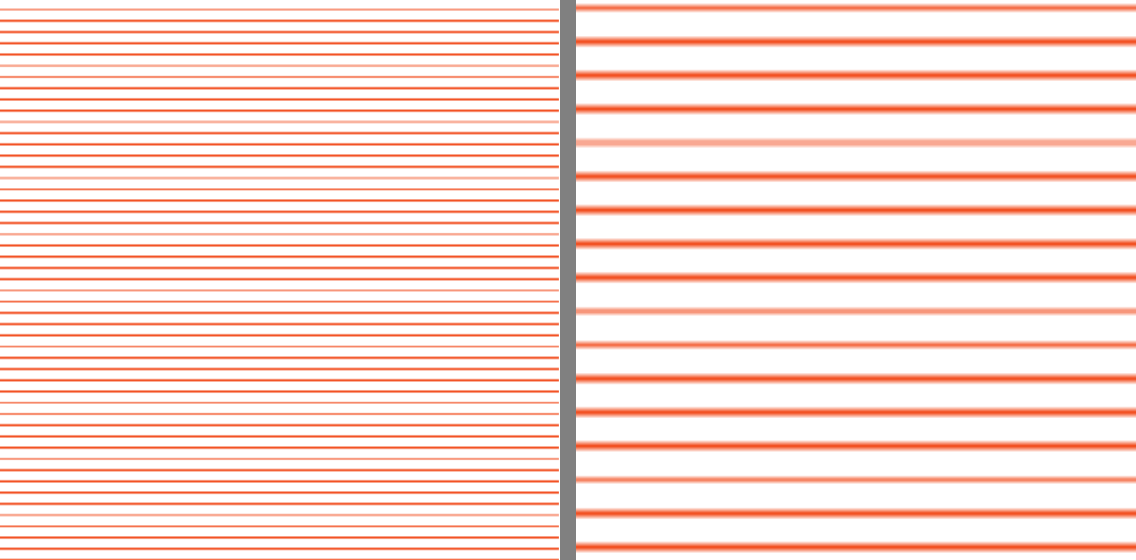
Left: the whole. Right: its middle third, enlarged.
Give the GLSL for this pattern, as a Shadertoy shader.

```glsl
// Fifty soft horizontal orange rules on white, evenly spaced from top to bottom.
// Every fifth rule is lighter and its softness drifts down the sheet, and one
// rule in ten is of medium weight. Soft edges come from box coverage.

// Share of a soft footprint that a band of the given width covers
float bandCoverage(float offset, float width, float footprint) {
    float upper = min(offset + 0.5 * footprint, 0.5 * width);
    float lower = max(offset - 0.5 * footprint, -0.5 * width);
    return max(upper - lower, 0.0) / footprint;
}

void mainImage(out vec4 fragColor, in vec2 fragCoord) {
    vec2 uv = fragCoord / iResolution.xy;
    float pixel = 1.0 / iResolution.y;

    // Nearest rule, counted from the top
    float spacing = 0.02006;
    float fromFirst = 1.0 - uv.y - 0.0171;
    float index = floor(fromFirst / spacing + 0.5);
    float offset = fromFirst - index * spacing;

    // Rule weights: light, medium or full
    bool light = mod(index, 5.0) < 0.5;
    bool medium = abs(mod(index, 10.0) - 6.0) < 0.5;
    float width = light ? 0.0022 : medium ? 0.0027 : 0.0040;

    // Light rules blur to pale and sharpen again down the sheet
    float drift = sin(6.28319 * (index - 22.0) / 40.0);
    float softness = light ? 0.0041 - 0.001 * drift : 0.0033;
    float ink = bandCoverage(offset, width, max(softness, 1.2 * pixel));

    // Rules stop just short of the right edge
    ink *= clamp((0.998 - uv.x) * iResolution.x + 0.5, 0.0, 1.0);

    fragColor = vec4(mix(vec3(1.0), vec3(0.95, 0.32, 0.14), ink), 1.0);
}
```
